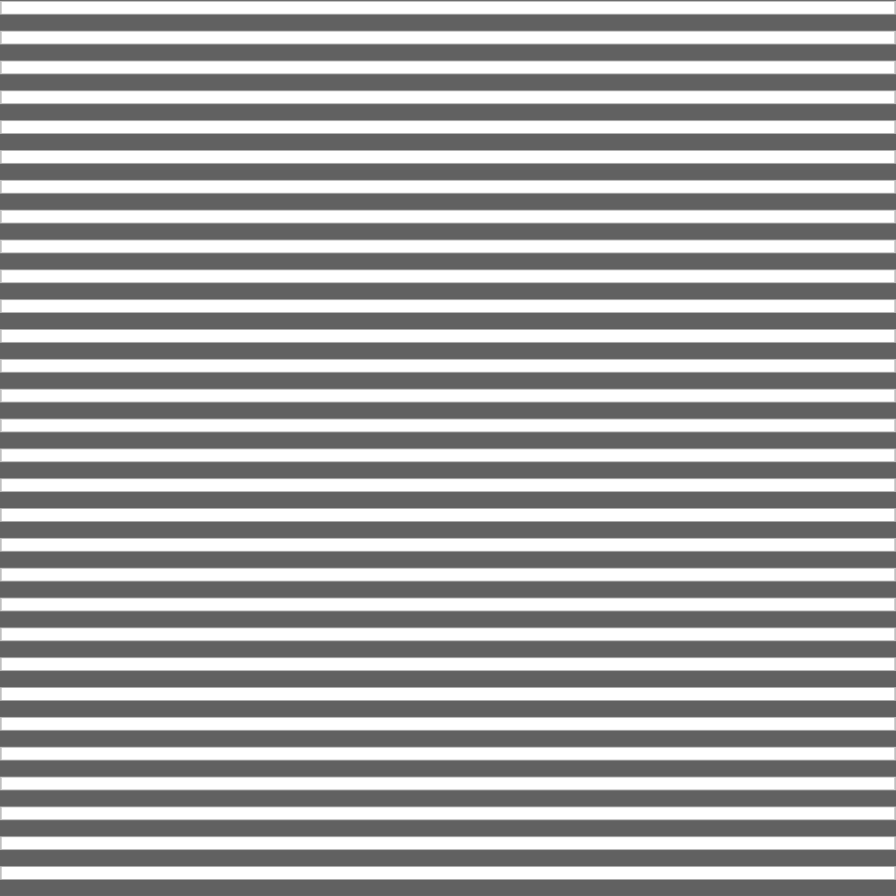
This pattern is drawn by a Shadertoy shader. Its source:

```glsl
// Even horizontal stripes: dark grey bars on white, about thirty down the canvas.
// One signed distance to the nearest bar, repeated with fract, gives the stripes;
// a faint hairline closes the white gaps at the left and right borders.

const vec3  PAPER_COLOR = vec3(1.0);
const vec3  BAR_COLOR   = vec3(0.38);
const float PERIOD      = 0.0333;   // bar spacing, in canvas heights
const float BAR_WIDTH   = 0.0189;   // bar thickness
const float FIRST_BAR   = 0.0253;   // centre of the first bar below the top
const float EDGE_SOFT   = 0.0021;   // least width of a bar's soft edge
const float RIM_WIDTH   = 0.0019;   // side hairline thickness
const float RIM_SHADE   = 0.4;      // side hairline strength

// Signed distance to the nearest bar, measured down from the top
float barDistance(float depth) {
    float cell = fract((depth - FIRST_BAR) / PERIOD + 0.5) - 0.5;
    return abs(cell) * PERIOD - 0.5 * BAR_WIDTH;
}

// Linear coverage across an edge of the given width
float coverage(float dist, float width) {
    return clamp(0.5 - dist / width, 0.0, 1.0);
}

void mainImage(out vec4 fragColor, in vec2 fragCoord) {
    vec2 uv = fragCoord / iResolution.xy;
    vec2 pixel = 1.0 / iResolution.xy;

    // Repeated bars
    float bar = coverage(barDistance(1.0 - uv.y), max(pixel.y, EDGE_SOFT));

    // Hairline along both sides
    float sideDistance = min(uv.x, 1.0 - uv.x);
    float rim = RIM_SHADE * coverage(sideDistance - RIM_WIDTH, pixel.x);

    fragColor = vec4(mix(PAPER_COLOR, BAR_COLOR, max(bar, rim)), 1.0);
}
```
